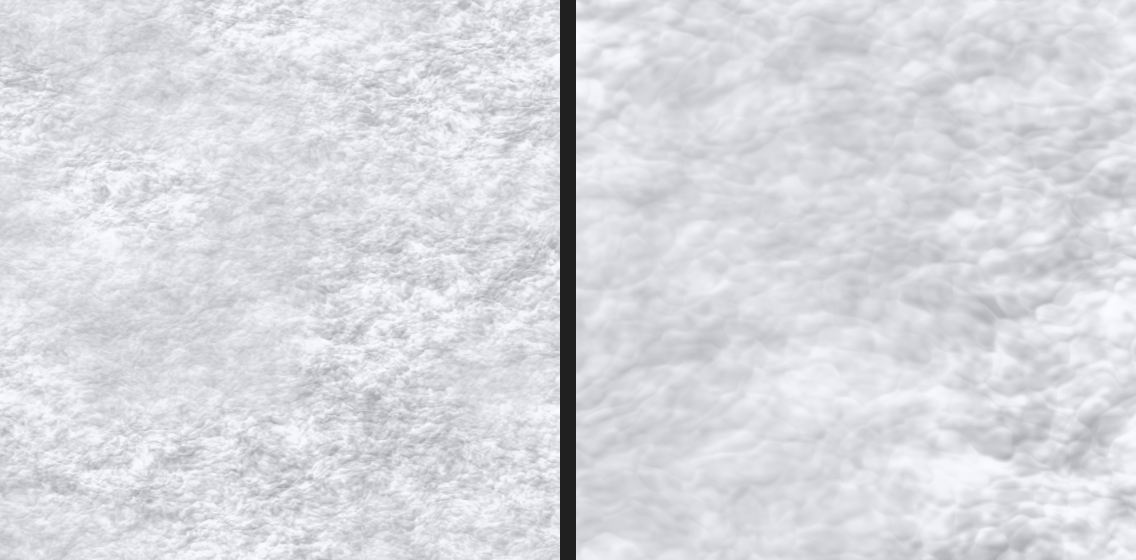
Left: the whole. Right: its middle third, enlarged.
A WebGL 2 fragment shader for this texture:

```glsl
#version 300 es
precision highp float;
// Draws a field of fresh, clumpy snow lit softly from above.

uniform vec2 u_resolution;
out vec4 fragColor;

const float BASE_TONE = 0.868;
const float VERTICAL_SQUASH = 1.35;
const vec3 COOL_TINT = vec3(-0.003, 0.0, 0.02);

// Integer hash: two random values in 0..1 for a grid cell
vec2 hash2(vec2 cell, uint seed) {
    uvec2 v = uvec2(ivec2(cell)) * 1664525u + 1013904223u + seed * 747796405u;
    v.x += v.y * 1664525u;
    v.y += v.x * 1664525u;
    v ^= v >> 16u;
    v.x += v.y * 1664525u;
    v.y += v.x * 1664525u;
    v ^= v >> 16u;
    return vec2(v >> 8u) / 16777216.0;
}

// Smooth value noise in 0..1
float valueNoise(vec2 p, uint seed) {
    vec2 cell = floor(p);
    vec2 f = p - cell;
    vec2 w = f * f * (3.0 - 2.0 * f);
    float bottom = mix(hash2(cell, seed).x, hash2(cell + vec2(1, 0), seed).x, w.x);
    float top = mix(hash2(cell + vec2(0, 1), seed).x, hash2(cell + vec2(1, 1), seed).x, w.x);
    return mix(bottom, top, w.y);
}

// Height of overlapping round lumps scattered one per cell
float lumpHeight(vec2 p, uint seed) {
    vec2 cell = floor(p);
    float height = 0.0;
    for (int y = -1; y <= 1; y++) {
        for (int x = -1; x <= 1; x++) {
            vec2 neighbour = cell + vec2(x, y);
            vec2 offset = p - neighbour - hash2(neighbour, seed);
            float size = mix(0.6, 1.0, hash2(neighbour, seed + 17u).x);
            float dome = 1.0 - dot(offset, offset) / (size * size);
            height = max(height, dome * size);
        }
    }
    return height;
}

// Light on the lumps: bright upper flanks, dim lower ones
float lumpLight(vec2 p, uint seed) {
    const vec2 TOWARD_LIGHT = vec2(-0.12, 0.35);
    return lumpHeight(p, seed) - lumpHeight(p + TOWARD_LIGHT, seed);
}

// Relief from clumps carrying smaller clumps
float clumpRelief(vec2 p, float crispness) {
    float relief = 0.0;
    float frequency = 18.0;
    for (uint i = 0u; i < 3u; i++) {
        relief += lumpLight(p * frequency, i + 3u);
        frequency *= 2.2;
    }
    return relief * crispness;
}

// Cloudy tone from broad drifts down to single crystals
float mottling(vec2 p, float crispness) {
    const mat2 TURN = mat2(0.96, 0.28, -0.28, 0.96);
    float tone = 0.0;
    float frequency = 4.0;
    for (uint i = 0u; i < 6u; i++) {
        float strength = i < 3u ? 0.9 : crispness;
        tone += strength * (valueNoise(p * frequency, i + 31u) - 0.5);
        p = TURN * p + 0.37;
        frequency *= 2.15;
    }
    return tone;
}

void main() {
    vec2 uv = gl_FragCoord.xy / u_resolution.y;
    vec2 ground = vec2(uv.x, uv.y * VERTICAL_SQUASH);

    // Ragged outlines, coarse and fine
    vec2 coarse = vec2(valueNoise(ground * 15.0, 51u), valueNoise(ground * 15.0, 52u)) - 0.5;
    vec2 fine = vec2(valueNoise(ground * 85.0, 53u), valueNoise(ground * 85.0, 54u)) - 0.5;
    vec2 ragged = ground + 0.03 * coarse + 0.009 * fine;

    // Soft drifts alternate with crisp, crumbly patches
    float patchiness = smoothstep(0.2, 0.8, valueNoise(ground * 4.5, 61u));
    float crispness = mix(0.65, 1.3, patchiness);

    float tone = BASE_TONE
        + 0.09 * clumpRelief(ragged, crispness)
        + 0.077 * mottling(ground + 0.012 * coarse, crispness);

    // Gentle shoulder keeps the highlights from clipping
    float excess = max(tone - 0.93, 0.0);
    tone -= excess * excess / (excess + 0.08);

    fragColor = vec4(clamp(tone + COOL_TINT, 0.0, 1.0), 1.0);
}
```
